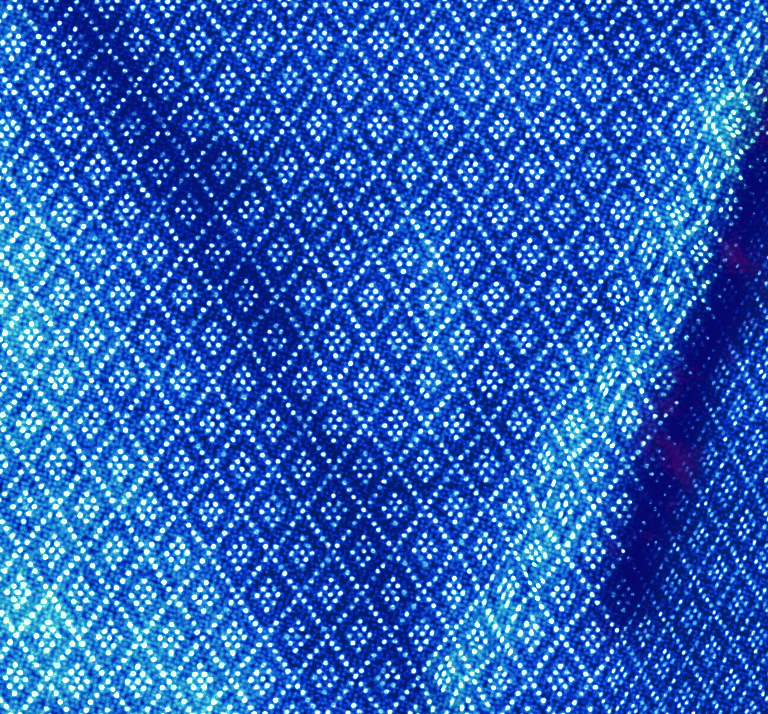
Reproduce this texture procedurally as a Shadertoy shader.

```glsl
vec2 hash2(vec2 p) {
    vec3 a = fract(p.xyx * vec3(0.1031, 0.1030, 0.0973));
    a += dot(a, a.yzx + 33.33);
    return fract((a.xx + a.yz) * a.zy);
}

// Distance to the nearest scattered point
float cellular(vec2 p) {
    vec2 cell = floor(p), f = fract(p);
    float nearest = 2.0;
    for (int y = -1; y <= 1; y++)
        for (int x = -1; x <= 1; x++) {
            vec2 o = vec2(x, y);
            nearest = min(nearest, length(o + hash2(cell + o + 90.0) - f));
        }
    return nearest;
}

float waves(vec2 p) {
    float sum = 0.0, gain = 0.5;
    for (int i = 0; i < 4; i++) {
        sum += gain * sin(p.x + 1.7 * sin(p.y)) * cos(0.8 * p.y - 0.4 * p.x);
        p = mat2(1.5, 1.1, -1.1, 1.5) * p + 2.3;
        gain *= 0.6;
    }
    return sum;
}

float ridge(float d, float width) { return exp(-d * d / (width * width)); }

// Bead brightness: dotted diamond borders around nine-bead flowers
float beads(vec2 q) {
    const vec2 period = vec2(0.0865, 0.119);
    vec2 s = q / period;
    vec2 grid = 6.0 * (vec2(s.x + s.y, s.y - s.x) + 0.5);
    vec2 node = floor(grid + 0.5), d = grid - node;
    vec2 n = mod(node, 6.0), rnd = hash2(node + 200.0);
    bool border = min(n.x, n.y) < 0.5;
    bool flower = max(abs(n.x - 3.0), abs(n.y - 3.0)) < 1.5;
    vec2 local = vec2(d.x - d.y, d.x + d.y) * period / 12.0;
    float r = length(local + (rnd - 0.5) * 0.0026);
    if (!border && !flower) return -0.16 * smoothstep(0.006, 0.001, r);
    float core = smoothstep(0.0051, 0.0018, r) * (0.6 + 0.55 * rnd.x);
    return core + 0.20 * smoothstep(0.0085, 0.003, r);
}

vec3 blueRamp(float t) {
    vec3 c = mix(vec3(0.01, 0.12, 0.43), vec3(0.03, 0.19, 0.75), smoothstep(0.07, 0.22, t));
    c = mix(c, vec3(0.08, 0.37, 0.83), smoothstep(0.23, 0.36, t));
    c = mix(c, vec3(0.18, 0.53, 0.85), smoothstep(0.38, 0.50, t));
    c = mix(c, vec3(0.35, 0.74, 0.91), smoothstep(0.53, 0.66, t));
    return mix(c, vec3(0.93, 0.98, 1.0), smoothstep(0.69, 0.87, t));
}

void mainImage(out vec4 fragColor, in vec2 fragCoord) {
    vec2 p = fragCoord / iResolution.y;
    float drape = waves(p * 7.0), ripple = waves(p * 17.0 + 4.0);

    // Folds, as signed horizontal distances from their centre lines
    float leftFold = p.x - (0.59 - 0.33 * p.y - 0.16 * p.y * p.y) + 0.03 * drape + 0.02 * ripple;
    float foldLine = p.x - (0.83 + 0.31 * p.y);
    float rightFold = foldLine + 0.015 * drape;
    float sheen = p.x - (0.64 + 0.46 * p.y) + 0.03 * drape;
    float leftGlow = smoothstep(-0.05, 0.22, 0.45 - 0.42 * p.y - p.x + 0.07 * drape);
    float crease = ridge(p.x - 0.59 + 0.03 * sin(p.y * 9.0), 0.035)
                 * smoothstep(0.3, 0.4, p.y) * smoothstep(0.85, 0.6, p.y);
    float deepShade = ridge(rightFold, 0.045) * smoothstep(0.06, 0.2, p.y);
    float softShade = ridge(leftFold, 0.06) * (0.5 + 0.5 * smoothstep(0.3, 0.8, p.y));
    float behind = smoothstep(-0.01, 0.03, rightFold);

    // Cloth coordinates, squeezed near the sheen and behind the right fold
    vec2 q = p - vec2(0.475, 0.525);
    q.x -= 0.04 * q.y;
    q += 0.003 * vec2(sin(p.y * 11.0 + p.x * 5.0), sin(p.x * 9.0 - p.y * 6.0));
    q.x += 0.02 * smoothstep(-0.1, 0.06, sheen);
    q += 0.005 * ridge(sheen, 0.06) * vec2(ripple, 2.0 * sin(p.x * 45.0 + p.y * 20.0));
    q += max(foldLine, 0.0) * vec2(0.35, -0.3);

    // Light, thread grain and beads add up to one tone
    float sheenGlow = ridge(sheen, 0.08) * (1.0 - behind) * (0.9 + 0.5 * ripple);
    float glow = leftGlow * (0.85 + 0.4 * ripple) + sheenGlow + 0.5 * crease;
    float light = 0.19 + 0.22 * glow + 0.09 * drape + 0.04 * ripple;
    light -= 0.12 * softShade + 0.2 * deepShade + 0.06 * behind;
    float grain = 0.52 - cellular(p * 150.0);
    float thread = sin(p.x * 520.0 + p.y * 330.0) * sin(p.y * 560.0 - p.x * 210.0);
    float streak = sin(p.x * 210.0 - p.y * 95.0 + 5.0 * ripple) * ridge(sheen, 0.08);
    float blotch = 0.52 - cellular(p * 38.0 + 7.0);
    float tone = light + 0.40 * grain + 0.08 * thread + 0.05 * streak + 0.16 * blotch * (0.4 + glow);
    tone += 0.66 * beads(q) * (1.0 - 0.4 * deepShade - 0.15 * softShade - 0.15 * behind);

    vec3 color = blueRamp(tone);
    // Violet depth in the folds, green tint in the glow
    float matte = 1.0 - smoothstep(0.4, 0.8, tone);
    color = mix(color, vec3(0.01, 0.03, 0.48), 0.45 * softShade * matte);
    float violet = smoothstep(0.0, 0.6, waves(p * 24.0 + 4.0) + 0.5 * grain);
    color = mix(color, vec3(0.02 + 0.2 * violet, 0.01, 0.42), 0.85 * deepShade * matte);
    color += glow * vec3(-0.02, 0.08, -0.03) * smoothstep(0.1, 0.5, tone);
    fragColor = vec4(clamp(color, 0.0, 1.0), 1.0);
}
```
